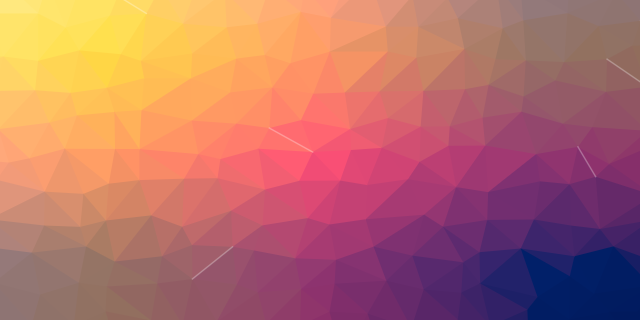
This background is drawn by a Shadertoy shader. Its source:

```glsl
// Low-poly backdrop: a jittered grid is split into flat triangles.
// Each triangle takes one colour, the perceptual average of a horizontal
// and a vertical ramp (yellow, pink, navy) sampled at its centroid.

const vec2  CELL        = vec2(0.118, 0.104); // grid cell, in canvas heights
const float JITTER      = 0.32;               // vertex offset, in cells
const float TONE_SPREAD = 0.012;              // random shift along the ramps
const float SEAM_CHANCE = 0.02;               // share of diagonals with a pale seam
const float SEAM_WIDTH  = 0.0012;
const float SEAM_ALPHA  = 0.3;

const vec3 PALE_YELLOW = vec3(1.00, 0.91, 0.50);
const vec3 YELLOW      = vec3(1.00, 0.87, 0.25);
const vec3 PINK        = vec3(1.00, 0.31, 0.46);
const vec3 NAVY        = vec3(0.00, 0.13, 0.42);
const vec3 DEEP_NAVY   = vec3(0.00, 0.10, 0.36);
const float YELLOW_END = 0.17;
const float NAVY_START = 0.83;

// Linear RGB to white-normalised XYZ (columns are R, G, B)
const mat3 RGB_TO_XYZ = mat3(0.4339, 0.2126, 0.0177,
                             0.3762, 0.7152, 0.1095,
                             0.1899, 0.0722, 0.8728);

float hash(vec2 p) {
    return fract(sin(dot(p, vec2(127.1, 311.7))) * 43758.5453);
}

float cross2(vec2 a, vec2 b) { return a.x * b.y - a.y * b.x; }

// Cube-root XYZ: mixing here equals mixing in Lab
vec3 toPerceptual(vec3 rgb) {
    return pow(RGB_TO_XYZ * pow(rgb, vec3(2.2)), vec3(1.0 / 3.0));
}

vec3 fromPerceptual(vec3 c) {
    return pow(clamp(inverse(RGB_TO_XYZ) * (c * c * c), 0.0, 1.0), vec3(1.0 / 2.2));
}

vec3 ramp(float t) {
    vec3 c = mix(toPerceptual(PALE_YELLOW), toPerceptual(YELLOW),
                 clamp(t / YELLOW_END, 0.0, 1.0));
    c = mix(c, toPerceptual(PINK), clamp((t - YELLOW_END) / (0.5 - YELLOW_END), 0.0, 1.0));
    c = mix(c, toPerceptual(NAVY), clamp((t - 0.5) / (NAVY_START - 0.5), 0.0, 1.0));
    return mix(c, toPerceptual(DEEP_NAVY),
               clamp((t - NAVY_START) / (1.0 - NAVY_START), 0.0, 1.0));
}

vec2 vertex(vec2 id) {
    vec2 offset = vec2(hash(id), hash(id + 57.3)) - 0.5;
    return (id + 2.0 * JITTER * offset) * CELL;
}

// Signed distance to the line a-b, positive on its right
float edge(vec2 p, vec2 a, vec2 b) {
    return -cross2(normalize(b - a), p - a);
}

float segment(vec2 p, vec2 a, vec2 b) {
    vec2 ab = b - a;
    return length(p - a - ab * clamp(dot(p - a, ab) / dot(ab, ab), 0.0, 1.0));
}

// Colour of a counter-clockwise triangle, weighted by its pixel coverage
vec4 facet(vec2 p, vec2 a, vec2 b, vec2 c, float pixel) {
    float d = max(edge(p, a, b), max(edge(p, b, c), edge(p, c, a)));
    float coverage = clamp(0.5 - d / pixel, 0.0, 1.0);
    if (coverage <= 0.0) return vec4(0.0);
    vec2 center = (a + b + c) / 3.0;
    vec2 t = vec2(center.x * iResolution.y / iResolution.x, 1.0 - center.y);
    t = clamp(t, 0.0, 1.0) + TONE_SPREAD * (2.0 * hash(floor(center * 500.0)) - 1.0);
    vec3 color = fromPerceptual(0.5 * (ramp(t.x) + ramp(t.y)));
    return vec4(color, 1.0) * coverage;
}

void mainImage(out vec4 fragColor, in vec2 fragCoord) {
    vec2 p = fragCoord / iResolution.y;
    float pixel = 1.0 / iResolution.y;
    vec2 home = floor(p / CELL);
    vec4 sum = vec4(0.0);
    float seam = 0.0;

    // Neighbouring quads can reach into this cell
    for (int j = -1; j <= 1; j++)
    for (int i = -1; i <= 1; i++) {
        vec2 id = home + vec2(i, j);
        vec2 a = vertex(id);
        vec2 b = vertex(id + vec2(1, 0));
        vec2 c = vertex(id + vec2(1, 1));
        vec2 d = vertex(id + vec2(0, 1));

        // Delaunay choice: cut through the wider pair of opposite corners
        float turn = cross2(b - a, d - a) * dot(b - c, d - c)
                   + dot(b - a, d - a) * cross2(d - c, b - c);
        bool cutAC = turn < 0.0;
        if (cutAC) sum += facet(p, a, b, c, pixel) + facet(p, a, c, d, pixel);
        else       sum += facet(p, a, b, d, pixel) + facet(p, b, c, d, pixel);

        // Occasional pale hairline along the cut
        if (hash(id + 19.7) < SEAM_CHANCE) {
            float s = cutAC ? segment(p, a, c) : segment(p, b, d);
            seam = max(seam, 1.0 - smoothstep(0.0, SEAM_WIDTH + pixel, s));
        }
    }

    vec3 color = sum.rgb / max(sum.a, 0.001);
    fragColor = vec4(mix(color, vec3(1.0), SEAM_ALPHA * seam), 1.0);
}
```
